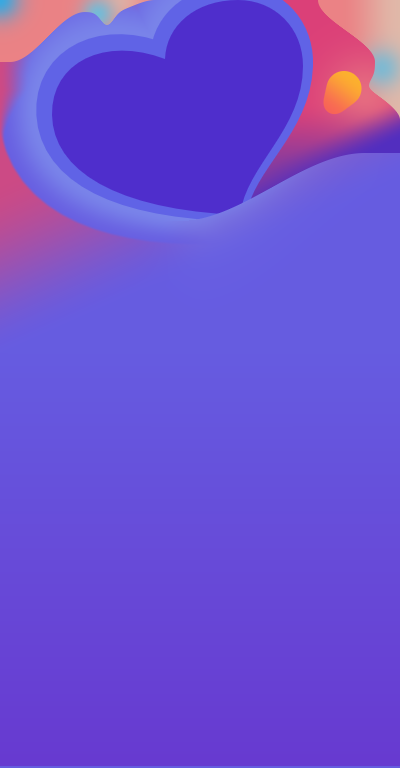
A WebGL 1 fragment shader for this background:

```glsl
precision highp float;
// Tilted heart with a soft halo above a violet wave, with coral corners and an orange drop.

uniform vec2 u_resolution;

const vec2 CANVAS = vec2(4.0, 7.68); // drawing units, y pointing down
const int CURVE_STEPS = 16;

const vec3 BODY_TOP = vec3(0.40, 0.36, 0.88);
const vec3 BODY_BOTTOM = vec3(0.405, 0.225, 0.815);
const vec3 HALO = vec3(0.475, 0.515, 0.915);
const vec3 BAND = vec3(0.375, 0.39, 0.90);
const vec3 HEART = vec3(0.31, 0.18, 0.80);
const vec3 ROSE = vec3(0.80, 0.29, 0.52);
const vec3 PINK = vec3(0.86, 0.25, 0.47);
const vec3 PLUM = vec3(0.53, 0.23, 0.62);
const vec3 VIOLET = vec3(0.32, 0.18, 0.75);
const vec3 CORAL = vec3(0.92, 0.51, 0.52);
const vec3 SAND = vec3(0.88, 0.72, 0.66);
const vec3 TEAL = vec3(0.46, 0.73, 0.84);
const vec3 SKY = vec3(0.22, 0.66, 0.88);
const vec3 DROP_LIGHT = vec3(0.99, 0.69, 0.18);
const vec3 DROP_DEEP = vec3(0.97, 0.39, 0.34);

float cover(float dist) {
  return clamp(0.5 - dist * u_resolution.x / CANVAS.x, 0.0, 1.0);
}

float bump(float x, float center, float width) {
  float t = (x - center) / width;
  return exp(-t * t);
}

float spot(vec2 p, vec2 center, float radius) {
  vec2 q = (p - center) / radius;
  return exp(-dot(q, q));
}

// Adds a cubic curve to a closed outline: nearest squared distance and inside sign.
void addCurve(vec2 p, vec2 a, vec2 b, vec2 c, vec2 d, inout float nearest, inout float side) {
  vec2 start = a;
  for (int i = 1; i <= CURVE_STEPS; i++) {
    float t = float(i) / float(CURVE_STEPS);
    vec2 ab = mix(a, b, t), bc = mix(b, c, t), cd = mix(c, d, t);
    vec2 end = mix(mix(ab, bc, t), mix(bc, cd, t), t);
    vec2 edge = end - start, w = p - start;
    vec2 gap = w - edge * clamp(dot(w, edge) / dot(edge, edge), 0.0, 1.0);
    nearest = min(nearest, dot(gap, gap));
    bvec3 hit = bvec3(p.y >= start.y, p.y < end.y, edge.x * w.y > edge.y * w.x);
    if (all(hit) || all(not(hit))) side = -side;
    start = end;
  }
}

float heartDistance(vec2 p) {
  vec2 notch = vec2(1.65, 0.59), left = vec2(0.52, 1.15), tip = vec2(2.40, 2.15);
  vec2 right = vec2(3.03, 0.66), top = vec2(2.38, 0.0);
  float nearest = 100.0, side = 1.0;
  addCurve(p, notch, vec2(1.05, 0.36), vec2(0.51, 0.62), left, nearest, side);
  addCurve(p, left, vec2(0.53, 1.70), vec2(1.15, 2.10), tip, nearest, side);
  addCurve(p, tip, vec2(2.46, 1.65), vec2(3.03, 1.30), right, nearest, side);
  addCurve(p, right, vec2(3.03, 0.28), vec2(2.75, 0.0), top, nearest, side);
  addCurve(p, top, vec2(1.95, 0.0), vec2(1.66, 0.26), notch, nearest, side);
  return side * sqrt(nearest);
}

float dropDistance(vec2 p) {
  float a = length(p - vec2(3.44, 0.885)) - 0.175;
  float b = length(p - vec2(3.34, 1.04)) - 0.10;
  float h = max(0.12 - abs(a - b), 0.0);
  return min(a, b) - h * h / 0.48;
}

// Violet body with the rose glow at the left and the light along the wave.
vec3 bodyColor(vec2 p, float depth) {
  vec3 color = mix(BODY_TOP, BODY_BOTTOM, clamp((p.y - 3.5) / 4.18, 0.0, 1.0));
  color = mix(color, ROSE, 1.0 - smoothstep(1.8, 3.6, p.y + 0.45 * p.x));
  float light = exp(-max(depth, 0.0) / 0.22) * bump(p.x, 2.3, 0.95);
  color = mix(color, HALO, 0.8 * light * smoothstep(1.3, 2.1, p.x));
  return mix(color, BODY_TOP, cover(7.66 - p.y));
}

// Pink field at the upper right.
vec3 pinkField(vec2 p) {
  vec3 color = mix(PINK, CORAL, 0.65 * spot(p, vec2(3.65, 0.95), 0.4));
  color = mix(color, PLUM, smoothstep(1.0, 1.75, p.y));
  return mix(color, VIOLET, smoothstep(0.95, 1.4, p.y + 0.5 * (p.x - 4.0)));
}

void main() {
  vec2 uv = gl_FragCoord.xy / u_resolution;
  vec2 p = vec2(uv.x, 1.0 - uv.y) * CANVAS;
  float heart = heartDistance(p);
  float wave = 2.21 - 0.68 * smoothstep(1.8, 3.65, p.x);
  float depth = p.y - wave;
  vec3 body = bodyColor(p, depth);

  // Halo to the left of the heart, pink field to its right
  float bandWidth = 0.21 - 0.027 * p.x - 0.038 * p.y;
  float haloEdge = 0.53 - 0.1 * p.x + 0.3 * max(0.9 - p.y, 0.0);
  float softness = mix(0.25, 0.025, smoothstep(0.8, 1.45, p.y));
  float haloMask = 1.0 - smoothstep(haloEdge - softness, haloEdge + 0.01, heart);
  vec3 halo = mix(HALO, BODY_TOP, 0.9 * smoothstep(bandWidth, haloEdge, heart));
  body = mix(body, halo, haloMask * (1.0 - smoothstep(1.6, 2.3, p.x) * step(0.0, depth)));
  vec3 color = mix(body, pinkField(p), step(2.35, p.x));

  // Heart and band, then the wave in front of them
  color = mix(color, BAND, cover(heart - bandWidth));
  color = mix(color, HEART, cover(heart));
  color = mix(color, body, cover(-depth));

  // Orange drop
  float dropShade = smoothstep(-0.25, 0.2, dot(p - vec2(3.43, 0.93), vec2(0.6, -0.8)));
  color = mix(color, mix(DROP_DEEP, DROP_LIGHT, dropShade), cover(dropDistance(p)));

  // Rippled corners
  float leftEdge = 0.62 - 0.5 * smoothstep(0.1, 0.85, p.x) + 0.13 * bump(p.x, 1.07, 0.09)
    - 0.12 * smoothstep(1.1, 1.55, p.x);
  vec3 corner = mix(CORAL, SAND, 0.8 * spot(p, vec2(1.2, 0.0), 0.25));
  corner = mix(corner, TEAL, spot(p, vec2(0.98, 0.14), 0.16));
  corner = mix(corner, SKY, spot(p, vec2(0.0), 0.2));
  color = mix(color, corner, cover(p.y - leftEdge) * step(p.x, 1.6));

  float rightEdge = 3.18 + 0.57 * smoothstep(0.0, 0.62, p.y) + 0.25 * smoothstep(0.85, 1.2, p.y)
    - 0.06 * bump(p.y, 0.86, 0.1);
  corner = mix(CORAL, SAND, smoothstep(3.4, 4.0, p.x));
  corner = mix(corner, TEAL, 0.9 * spot(p, vec2(3.82, 0.68), 0.2));
  color = mix(color, corner, cover(rightEdge - p.x));

  gl_FragColor = vec4(color, 1.0);
}
```
